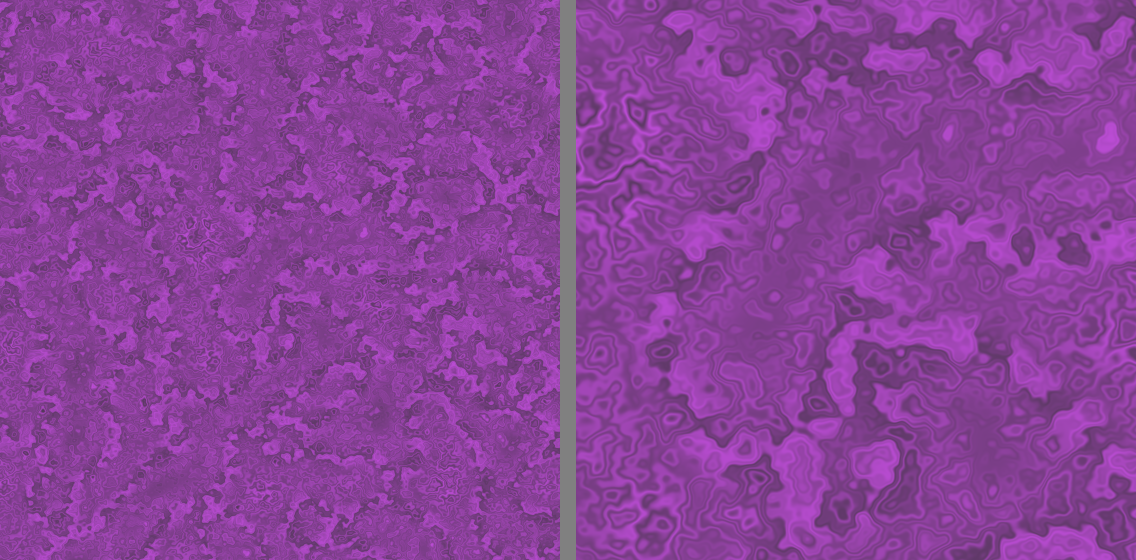
Left: the whole. Right: its middle third, enlarged.
Give the GLSL for this texture, as a WebGL 2 fragment shader.

```glsl
#version 300 es
precision highp float;

uniform vec2 u_resolution;
out vec4 fragColor;

// Integer hash giving a unit gradient per lattice cell
vec2 gradientAt(vec2 cell) {
    uvec2 q = uvec2(ivec2(cell) + 4096);
    uint h = q.x * 1597334673u ^ q.y * 3812015801u;
    h = (h ^ (h >> 15)) * 2246822519u;
    h ^= h >> 13;
    float angle = float(h & 65535u) / 65536.0 * 6.28319;
    return vec2(cos(angle), sin(angle));
}

float gradientNoise(vec2 p) {
    vec2 i = floor(p), f = p - i;
    vec2 u = f * f * f * (f * (f * 6.0 - 15.0) + 10.0);
    float a = dot(gradientAt(i), f);
    float b = dot(gradientAt(i + vec2(1, 0)), f - vec2(1, 0));
    float c = dot(gradientAt(i + vec2(0, 1)), f - vec2(0, 1));
    float d = dot(gradientAt(i + vec2(1, 1)), f - vec2(1, 1));
    return mix(mix(a, b, u.x), mix(c, d, u.x), u.y);
}

float fbm(vec2 p) {
    float sum = 0.0, amplitude = 1.0;
    for (int octave = 0; octave < 3; octave++) {
        sum += amplitude * gradientNoise(p);
        p = mat2(1.6, 1.2, -1.2, 1.6) * p + 17.3;
        amplitude *= 0.5;
    }
    return sum;
}

// Irregular contour bands of a rough height field
float curls(vec2 p) {
    float height = fbm(p * vec2(33.0, 37.0));
    float drift = 2.5 * gradientNoise(p * 9.0 + 5.3);
    float bands = gradientNoise(vec2(height * 5.4 + 9.4, drift + 40.5));
    float patches = gradientNoise(p * 13.0 + 53.9);
    return 0.58 + 1.08 * bands + 0.2 * height + 0.1 * patches;
}

vec3 purpleRamp(float t) {
    vec3 shade = mix(vec3(0.35, 0.22, 0.38), vec3(0.53, 0.25, 0.59), t / 0.55);
    vec3 glow = mix(vec3(0.53, 0.25, 0.59), vec3(0.68, 0.285, 0.77), (t - 0.55) / 0.45);
    return t < 0.55 ? shade : glow;
}

void main() {
    // Four samples per pixel soften the steep bands
    vec3 color = vec3(0.0);
    for (int s = 0; s < 4; s++) {
        vec2 offset = vec2(s & 1, s >> 1) * 0.5 - 0.25;
        vec2 p = (gl_FragCoord.xy + offset) / u_resolution.y;
        color += purpleRamp(clamp(curls(p), -0.15, 1.15));
    }
    fragColor = vec4(color / 4.0, 1.0);
}
```
